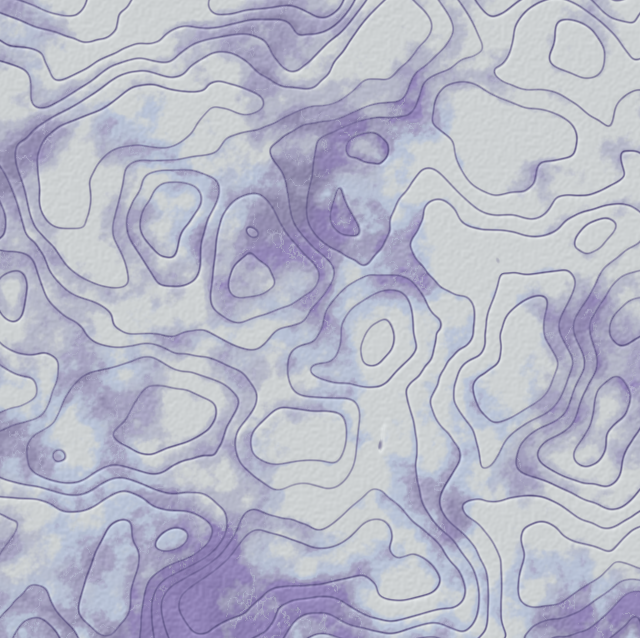
Write a WebGL 2 fragment shader that draws this pattern.

```glsl
#version 300 es
precision highp float;
// Embossed contour map in pale lavender: a warped gradient noise is cut into
// levels, each level line is inked and casts a soft shadow on the sheet below.
// Ragged fractal patches tint the sheets, and a fine relief grain covers all.

uniform vec2 u_resolution;
out vec4 fragColor;

const vec3 PALE = vec3(0.805, 0.82, 0.825);
const vec3 MIST = vec3(0.71, 0.72, 0.785);
const vec3 SKY = vec3(0.72, 0.76, 0.84);
const vec3 LAVENDER = vec3(0.64, 0.63, 0.745);
const vec3 DUSK = vec3(0.56, 0.54, 0.67);
const vec3 VIOLET = vec3(0.55, 0.50, 0.70);
const vec3 INK = vec3(0.35, 0.32, 0.51);

const float TERRAIN_SCALE = 4.3;   // hills per canvas height
const float LEVELS = 7.0;          // contour levels over the height range
const float WARP = 0.035;          // meander of the contours
const float LINE_WIDTH = 0.0013;   // half width of an ink line
const float SHADOW_WIDTH = 0.011;  // falloff of the sheet shadow
const float GRAIN = 0.075;         // strength of the paper relief
const vec2 LIGHT = vec2(-0.6, 0.8);

uint scramble(uint n) {
    n = (n ^ (n >> 16)) * 0x7feb352du;
    n = (n ^ (n >> 15)) * 0x846ca68bu;
    return n ^ (n >> 16);
}

float hash(vec2 cell) {
    uvec2 c = uvec2(ivec2(cell));
    return float(scramble(c.x + scramble(c.y + 71u)) >> 8) / 16777216.0;
}

float valueNoise(vec2 p) {
    vec2 i = floor(p), f = fract(p);
    vec2 u = f * f * (3.0 - 2.0 * f);
    return mix(mix(hash(i), hash(i + vec2(1, 0)), u.x),
               mix(hash(i + vec2(0, 1)), hash(i + vec2(1, 1)), u.x), u.y);
}

float slopeAt(vec2 cell, vec2 offset) {
    float angle = 6.28318 * hash(cell);
    return dot(vec2(cos(angle), sin(angle)), offset);
}

float gradientNoise(vec2 p) {
    vec2 i = floor(p), f = fract(p);
    vec2 u = f * f * f * (f * (f * 6.0 - 15.0) + 10.0);
    vec2 e = vec2(1, 0);
    return mix(mix(slopeAt(i, f), slopeAt(i + e, f - e), u.x),
               mix(slopeAt(i + e.yx, f - e.yx), slopeAt(i + e.xx, f - e.xx), u.x), u.y);
}

// Fractal noise, centred on zero with a spread of about one
float patches(vec2 p) {
    float sum = 0.0, weight = 0.5;
    for (int k = 0; k < 5; k++) {
        sum += weight * (valueNoise(p) - 0.5);
        p = mat2(0.8, 0.6, -0.6, 0.8) * p * 2.1 + 17.3;
        weight *= 0.56;
    }
    return sum / 0.115;
}

// Terrain height, counted in contour levels
float terrain(vec2 p) {
    p += WARP * vec2(gradientNoise(p * 7.0 + 40.0), gradientNoise(p * 7.0 + 80.0));
    float h = gradientNoise(p * TERRAIN_SCALE + 11.0)
            + 0.22 * gradientNoise(p * TERRAIN_SCALE * 2.3 + 60.0)
            + 0.012 * gradientNoise(p * 32.0);
    return LEVELS * smoothstep(-0.65, 0.65, h);
}

void main() {
    vec2 p = gl_FragCoord.xy / u_resolution.y;
    float pixel = 1.0 / u_resolution.y;

    // Height, slope and signed distance to the nearest contour
    float e = 0.0015;
    float height = terrain(p);
    vec2 slope = vec2(terrain(p + vec2(e, 0)), terrain(p + vec2(0, e))) - height;
    slope /= e;
    float steepness = max(length(slope), 3.0);
    float dist = (height - floor(height + 0.5)) / steepness;
    float sheet = floor(height);

    // Tone of the sheets: patches, a shift per sheet, and the cast shadow
    float rough = patches(p * 17.0 + 5.0);
    float shadow = exp(-(1.0 - fract(height)) / steepness / SHADOW_WIDTH);
    float tone = 0.75 * patches(p * 4.2 + 30.0) + 0.42 * rough;
    tone += 0.5 * (hash(vec2(sheet, 9.0)) - 0.5) + 0.85 * shadow;
    tone += 0.35 * smoothstep(10.0, 40.0, steepness) - 0.42;

    // Pale scratches worn into the darker patches
    float vein = abs(patches(p * vec2(24.0, 19.0) + 90.0));
    tone -= 0.6 * (1.0 - smoothstep(0.0, 0.22, vein)) * smoothstep(0.2, 1.0, tone);

    float tint = patches(p * 3.0 + 70.0);
    vec3 cool = mix(MIST, SKY, smoothstep(-0.3, 0.9, tint));
    vec3 deep = mix(DUSK, VIOLET, smoothstep(-0.5, 0.8, patches(p * 2.6 + 51.0)));
    vec3 color = mix(PALE, cool, smoothstep(-0.85, -0.1, tone));
    color = mix(color, LAVENDER, smoothstep(0.0, 0.6, tone));
    color = mix(color, deep, smoothstep(0.65, 1.4, tone));

    // Bevel: the upper edge of each sheet catches or loses light
    float facing = dot(slope, LIGHT) / steepness;
    float edge = exp(-abs(dist - 0.0035) / 0.002);
    color += edge * (0.025 - 0.045 * facing);

    // Ink lines of uneven strength
    float line = 1.0 - smoothstep(LINE_WIDTH - pixel, LINE_WIDTH + pixel, abs(dist));
    float strength = 0.55 + 0.3 * valueNoise(p * 13.0) - 0.12 * facing;
    color = mix(color, INK, line * clamp(strength, 0.3, 0.9));

    // Paper grain lit from the upper left
    vec2 g = p * 190.0;
    float relief = valueNoise(g) - valueNoise(g + 0.6 * LIGHT);
    color += GRAIN * relief * (0.6 + 0.4 * smoothstep(-0.5, 1.0, tone));
    color += 0.012 * rough * smoothstep(0.0, 1.0, tone);

    fragColor = vec4(clamp(color, 0.0, 1.0), 1.0);
}
```
